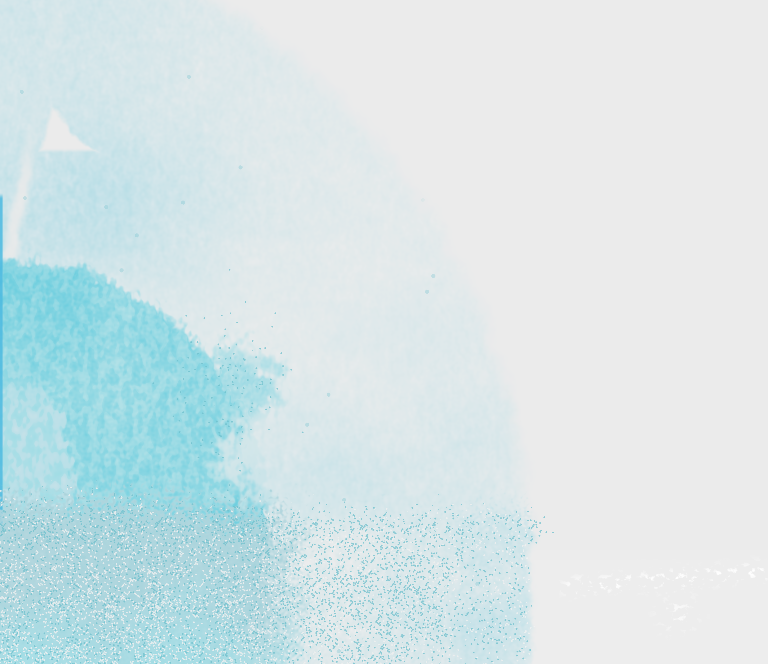
Give the GLSL for this background, as a Shadertoy shader.

```glsl
// Cyan watercolor washes in a broad arc on pale paper, with a speckled band along the bottom.

// Palette
const vec3 PAPER = vec3(0.920);
const vec3 PALE_WASH = vec3(0.890, 0.917, 0.922);
const vec3 MID_WASH = vec3(0.750, 0.880, 0.910);
const vec3 DEEP_LIGHT = vec3(0.660, 0.872, 0.902);
const vec3 DEEP_CYAN = vec3(0.490, 0.825, 0.880);
const vec3 EDGE_BLUE = vec3(0.300, 0.730, 0.880);
const vec3 GREY_CYAN = vec3(0.690, 0.835, 0.865);
const vec3 DOT_TEAL = vec3(0.430, 0.750, 0.800);
const vec3 GRAIN_TINT = vec3(0.040, 0.012, 0.009);

// Layout, in canvas heights from the lower left
const vec2 ARC_CENTER = vec2(-0.189, 0.154);
const float ARC_RADIUS = 0.984;
const vec2 POOL_CENTER = vec2(0.015, 0.215);
const float POOL_RADIUS = 0.390;
const vec2 NOTCH_CENTER = vec2(0.400, 0.305);
const vec2 BUMP_CENTER = vec2(0.355, 0.415);
const vec2 CHIP_TOP = vec2(0.078, 0.837);
const float CHIP_BASE = 0.773;
const float BAND_TOP = 0.222;
const float SPECKLE_CELLS = 370.0;

vec2 hash2(vec2 p) {
    vec3 q = fract(p.xyx * vec3(0.1031, 0.1030, 0.0973));
    q += dot(q, q.yzx + 33.33);
    return fract((q.xx + q.yz) * q.zy);
}

float gradientNoise(vec2 p) {
    vec2 i = floor(p), f = fract(p);
    vec2 u = f * f * (3.0 - 2.0 * f);
    vec2 e = vec2(0.0, 1.0);
    float a = dot(hash2(i) * 2.0 - 1.0, f);
    float b = dot(hash2(i + e.yx) * 2.0 - 1.0, f - e.yx);
    float c = dot(hash2(i + e.xy) * 2.0 - 1.0, f - e.xy);
    float d = dot(hash2(i + e.yy) * 2.0 - 1.0, f - e.yy);
    return mix(mix(a, b, u.x), mix(c, d, u.x), u.y);
}

float fbm(vec2 p) {
    float sum = 0.0, gain = 1.0;
    for (int i = 0; i < 4; i++) {
        sum += gain * gradientNoise(p);
        p = p * 2.03 + 17.3;
        gain *= 0.5;
    }
    return sum;
}

// Coverage of the negative side of a distance, with a soft rim
float inside(float d, float softness) {
    return 1.0 - smoothstep(-softness, softness, d);
}

float glow(vec2 offset, vec2 size) {
    offset /= size;
    return exp(-dot(offset, offset));
}

// Randomly filled, tilted grid of jittered round dots
float speckle(vec2 p, float cells, float density, float seed) {
    vec2 g = mat2(0.8, 0.6, -0.6, 0.8) * p * cells + 500.0, id = floor(g);
    vec2 center = 0.5 + 0.3 * (hash2(id + seed + 5.7) - 0.5);
    float chosen = step(hash2(id + seed).x, density) * step(0.0005, density);
    return chosen * inside(length(fract(g) - center) - 0.5, 0.4 * cells / iResolution.y);
}

void mainImage(out vec4 fragColor, in vec2 fragCoord) {
    vec2 p = fragCoord / iResolution.y;
    float blotch = fbm(p * 9.0);
    float ragged = fbm(p * 28.0 + 40.0);
    float fine = gradientNoise(p * 190.0 + 9.0);
    float grain = gradientNoise(p * vec2(150.0, 95.0)) + gradientNoise(p * vec2(75.0, 50.0));
    float patches = smoothstep(-0.12, 0.12, grain + 0.5 * ragged) - 0.5;

    // Broad pale wash, stronger to the upper left
    float arc = inside(length(p - ARC_CENTER) - ARC_RADIUS + 0.018 * ragged, 0.018);
    float tint = 0.80 * glow(p - vec2(0.10, 0.68), vec2(0.23, 0.13));
    tint += 0.45 * glow(p - vec2(0.06, 0.98), vec2(0.28, 0.24));
    tint += 0.40 * glow(p - vec2(0.46, 0.27), vec2(0.22, 0.12));
    tint += 0.20 * glow(p - vec2(0.72, 0.30), vec2(0.09, 0.24));
    vec3 wash = mix(PALE_WASH, MID_WASH, clamp(tint + 0.2 * blotch + 0.1 * ragged, -0.1, 1.0));
    wash += GRAIN_TINT * (grain + 0.6 * fine) * (0.45 + tint);
    vec3 color = mix(PAPER, wash, arc);

    // Bare paper: a tapering streak and a triangular chip
    float streak = inside(abs(p.x - 0.012 - 0.2 * (p.y - 0.607) + 0.008 * ragged) - 0.010, 0.008);
    streak *= smoothstep(0.58, 0.62, p.y) * mix(0.85, 0.15, smoothstep(0.72, 0.82, p.y));
    vec2 q = p - CHIP_TOP + 0.008 * ragged;
    float chip = max(max(dot(q, vec2(0.72, 0.69)), dot(q, vec2(-0.97, 0.24))), CHIP_BASE - p.y);
    color = mix(color, PAPER, max(streak, inside(chip, 0.004)));

    // Deep pool with a ragged rim, a bump and a pale notch
    float rough = 0.022 * ragged + 0.016 * grain;
    float pool = inside(length(p - POOL_CENTER) - POOL_RADIUS + rough, 0.007);
    float bump = 0.7 * inside(length(p - BUMP_CENTER) - 0.058 + 2.0 * rough, 0.022);
    float notch = inside(length(p - NOTCH_CENTER) - 0.062 + 2.0 * rough, 0.028);
    pool = max(pool, bump) * (1.0 - 0.85 * notch);
    float depth = 0.40 + 0.5 * blotch + 0.4 * grain + 0.5 * fine + 0.3 * patches;
    depth += 0.5 * glow(p - vec2(0.03, 0.56), vec2(0.14, 0.07));
    depth += 0.5 * glow(p - vec2(0.36, 0.23), vec2(0.06, 0.025));
    color = mix(color, mix(DEEP_LIGHT, DEEP_CYAN, clamp(depth, -0.2, 1.3)), pool);

    // Lighter tongue at the left and the thin blue margin
    float rise = p.y - 0.26;
    float tongue = inside(p.x - 0.115 + 2.3 * rise * rise + rough, 0.004) * inside(p.y - 0.42, 0.05);
    color = mix(color, mix(MID_WASH, DEEP_LIGHT, 0.4 + 0.6 * (grain + patches)), 0.85 * tongue);
    float margin = inside(p.x - 0.004, 1.0 / iResolution.y) * smoothstep(0.18, 0.21, p.y);
    color = mix(color, EDGE_BLUE, 0.85 * margin * inside(p.y - 0.705, 0.005));

    // Bottom band: grey-cyan at the left, pale at the right, dissolving at its rims
    float leftSide = inside(p.x - 0.430 + 0.04 * ragged + 0.06 * fine, 0.040);
    float bandTop = BAND_TOP + 0.02 * inside(p.x - 0.30, 0.12);
    float band = inside(p.y - bandTop + 0.015 * ragged + 0.08 * fine, 0.022);
    band *= inside(p.x - 0.798 + 0.015 * ragged, 0.008);
    vec3 leftColor = mix(DEEP_LIGHT, GREY_CYAN, smoothstep(-0.05, 0.15, p.y + 0.1 * blotch));
    vec3 rightColor = mix(PALE_WASH, MID_WASH, 0.25 + 0.5 * blotch + 0.3 * smoothstep(0.66, 0.72, p.x));
    vec3 bandColor = mix(rightColor, leftColor, leftSide) + GRAIN_TINT * (grain + fine);
    color = mix(color, bandColor, band * 0.9);

    // Teal and white speckles, plus stray dots above the band
    float fringe = glow(vec2(0.0, p.y - 0.205), vec2(1.0, 0.018)) * inside(p.x - 0.825, 0.015);
    float cluster = glow(p - vec2(0.57, 0.10), vec2(0.13, 0.10));
    float clumps = 1.0 + 1.2 * ragged;
    float teal = band * (0.04 + 0.10 * leftSide + 0.24 * cluster) * clumps;
    teal += 0.12 * fringe + 0.06 * glow(p - vec2(0.345, 0.42), vec2(0.06, 0.08));
    color = mix(color, DOT_TEAL, 0.75 * speckle(p, SPECKLE_CELLS, teal, 3.0));
    float white = band * (0.06 + 0.16 * leftSide * smoothstep(0.26, 0.08, p.y)) * clumps;
    color = mix(color, vec3(0.94), 0.85 * speckle(p, SPECKLE_CELLS, white, 71.0));
    color = mix(color, DOT_TEAL, 0.3 * arc * speckle(p, 160.0, 0.0009, 19.0));

    // Chalky flecks on the lower right paper
    float trail = glow(vec2(0.0, p.y - 0.116 - 0.08 * (p.x - 0.86)), vec2(1.0, 0.014));
    trail += 0.7 * glow(p - vec2(1.02, 0.075), vec2(0.03));
    float flecks = smoothstep(0.1, 0.4, fbm(p * vec2(80.0, 110.0))) * trail * smoothstep(0.83, 0.87, p.x);
    color += 0.07 * flecks + 0.008 * (1.0 - arc) * inside(p.y - 0.17, 0.02);

    fragColor = vec4(clamp(color, 0.0, 1.0), 1.0);
}
```
